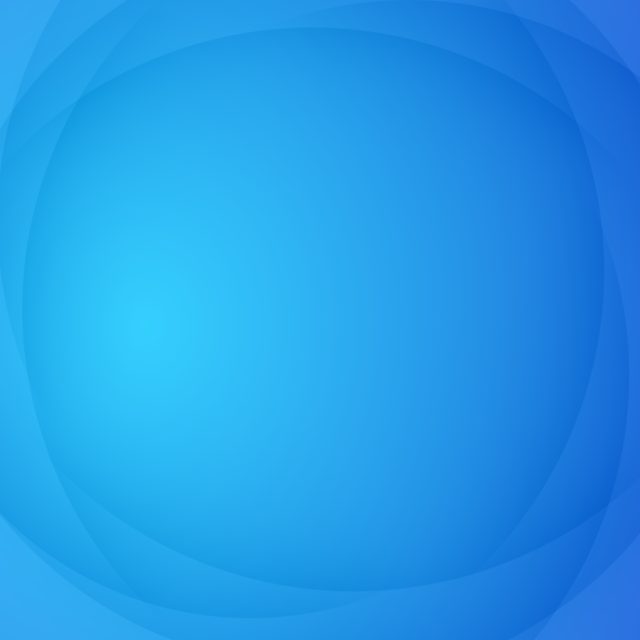
Reproduce this background procedurally as a three.js fragment shader.

```glsl
// Blue radial glow framed by overlapping, softly shaded circular rims.
#define GLOW_CENTER vec2(0.224, 0.492)
#define GLOW_STRETCH vec2(1.0, 0.78)
#define MID_DISTANCE 0.47
#define FAR_DISTANCE 0.90
#define CORE_COLOR vec3(0.215, 0.82, 1.0)
#define MID_COLOR vec3(0.155, 0.605, 0.915)
#define FAR_COLOR vec3(0.125, 0.385, 0.845)
#define RIM_SHADE vec3(0.046, 0.038, 0.030)
#define RIM_FADE 0.085
#define CORNER_LIFT vec3(0.045, 0.035, 0.025)
#define EDGE_SOFTNESS 0.0015

varying vec2 vUv;

// Shade just inside a circle, strongest where it faces the given angle.
float rim(vec2 p, vec2 center, float radius, float degrees) {
  vec2 offset = p - center;
  float dist = length(offset);
  float depth = radius - dist;
  float angle = radians(degrees);
  float facing = dot(offset / max(dist, 0.001), vec2(cos(angle), sin(angle)));
  float inside = smoothstep(-EDGE_SOFTNESS, EDGE_SOFTNESS, depth);
  float arc = smoothstep(0.60, 0.92, facing);
  return inside * arc * exp(-max(depth, 0.0) / RIM_FADE);
}

// Blend from the bright core through mid blue to deep blue.
vec3 glow(vec2 p) {
  float d = length((p - GLOW_CENTER) * GLOW_STRETCH);
  vec3 inner = mix(CORE_COLOR, MID_COLOR, clamp(d / MID_DISTANCE, 0.0, 1.0));
  float outer = (d - MID_DISTANCE) / (FAR_DISTANCE - MID_DISTANCE);
  return mix(inner, FAR_COLOR, clamp(outer, 0.0, 1.0));
}

void main() {
  vec2 p = vUv;
  vec3 color = glow(p);

  // Inner frame: left, top, bottom and right arcs.
  float shade = rim(p, vec2(0.686, 0.518), 0.651, 180.0);
  shade += rim(p, vec2(0.488, 0.306), 0.651, 90.0);
  shade += rim(p, vec2(0.553, 0.727), 0.651, 270.0);
  shade += rim(p, vec2(0.293, 0.577), 0.651, 0.0);

  // Outer frame: arcs crossing near the corners.
  shade += rim(p, vec2(0.647, 0.656), 0.651, 160.0);
  shade += rim(p, vec2(0.552, 0.453), 0.651, 135.0);
  shade += rim(p, vec2(0.638, 0.398), 0.602, 62.0);
  shade += rim(p, vec2(0.449, 0.521), 0.651, 50.0);
  shade += rim(p, vec2(0.332, 0.414), 0.651, -22.0);
  shade += rim(p, vec2(0.496, 0.579), 0.651, -50.0);
  shade += rim(p, vec2(0.391, 0.581), 0.547, 245.0);
  shade += rim(p, vec2(0.504, 0.607), 0.651, 234.0);

  color -= RIM_SHADE * shade;
  color += CORNER_LIFT * smoothstep(0.50, 0.70, length(p - 0.5));
  gl_FragColor = vec4(clamp(color, 0.0, 1.0), 1.0);
}
```
